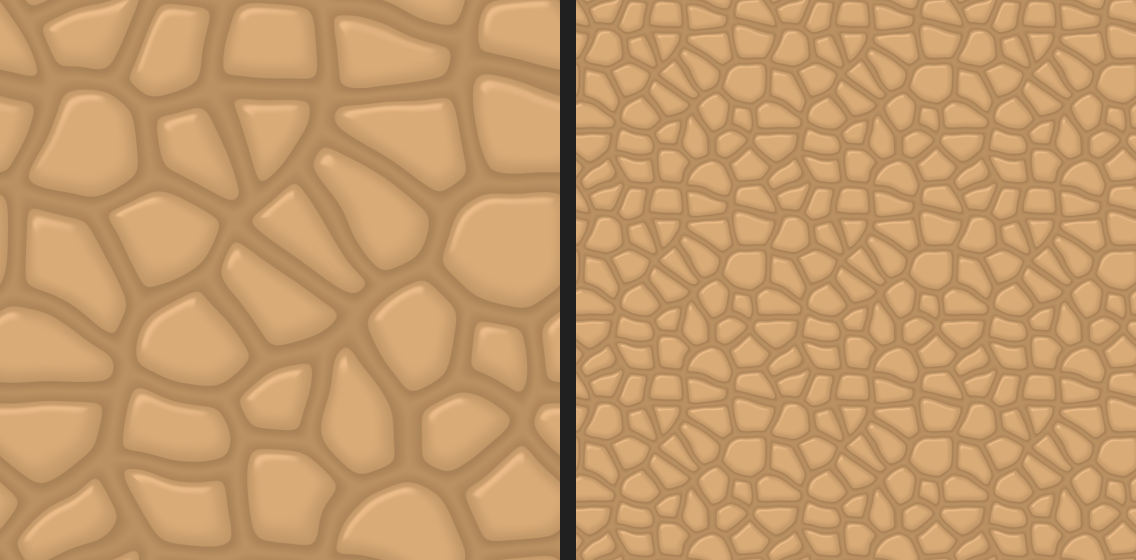
Left: one tile. Right: repeated 3 by 3.
This texture is drawn by a WebGL 2 fragment shader. Its source:

```glsl
#version 300 es
precision highp float;

// Rounded sandstone pebbles set in darker mortar, tiling in both directions.
// Wrapped Voronoi cells are inset by a softened distance to their borders,
// then shaded with a rim gradient, an upper-left highlight and a contact shadow.

uniform vec2 u_resolution;
out vec4 fragColor;

const vec2 GRID = vec2(5.0, 6.0);

vec2 hash22(vec2 p) {
    vec3 q = fract(p.xyx * vec3(0.1031, 0.1030, 0.0973));
    q += dot(q, q.yzx + 33.33);
    return fract((q.xx + q.yz) * q.zy);
}

// Smooth two-channel noise that repeats every `period` lattice cells.
vec2 wrappedNoise(vec2 p, float period) {
    vec2 i = floor(p), f = fract(p);
    vec2 s = f * f * f * (f * (f * 6.0 - 15.0) + 10.0);
    vec2 a = hash22(mod(i, period) + 71.0);
    vec2 b = hash22(mod(i + vec2(1.0, 0.0), period) + 71.0);
    vec2 c = hash22(mod(i + vec2(0.0, 1.0), period) + 71.0);
    vec2 d = hash22(mod(i + 1.0, period) + 71.0);
    return mix(mix(a, b, s.x), mix(c, d, s.x), s.y) - 0.5;
}

// Jittered stone centre of a grid cell, in canvas units.
vec2 stoneCentre(vec2 cell) {
    vec2 jitter = hash22(mod(cell, GRID) + 13.0) - 0.5;
    return (cell + 0.5 + 0.84 * jitter) / GRID;
}

// Returns the outward direction in xy and the softened border distance in z.
vec3 stoneBorder(vec2 p) {
    vec2 home = floor(p * GRID);
    vec2 nearest = vec2(0.0);
    float best = 1e3;
    for (int y = -2; y <= 2; y++)
    for (int x = -2; x <= 2; x++) {
        vec2 toCentre = stoneCentre(home + vec2(x, y)) - p;
        float dist = dot(toCentre, toCentre);
        if (dist < best) {
            best = dist;
            nearest = toCentre;
        }
    }

    // Exponential blending of the bisector distances rounds the corners.
    const float ROUNDING = 0.008;
    vec2 outward = vec2(0.0);
    float total = 0.0;
    for (int y = -3; y <= 3; y++)
    for (int x = -3; x <= 3; x++) {
        vec2 toCentre = stoneCentre(home + vec2(x, y)) - p;
        vec2 across = toCentre - nearest;
        if (dot(across, across) < 1e-6) continue;
        vec2 dir = normalize(across);
        float weight = exp(-dot(0.5 * (toCentre + nearest), dir) / ROUNDING);
        outward += weight * dir;
        total += weight;
    }
    return vec3(outward / max(length(outward), 1e-6), -ROUNDING * log(total));
}

void main() {
    vec2 uv = gl_FragCoord.xy / u_resolution;
    vec2 warped = uv + 0.026 * wrappedNoise(uv * 9.0, 9.0);
    vec3 border = stoneBorder(warped);
    float inset = border.z - 0.018;
    float facing = dot(border.xy, normalize(vec2(-0.5, 0.87)));

    // Mortar, darkened where it meets a stone
    float shadow = 1.0 - smoothstep(-0.002, 0.021, -inset);
    shadow *= 0.85 - 0.15 * facing;
    vec3 mortar = mix(vec3(0.73, 0.569, 0.384), vec3(0.655, 0.502, 0.335), shadow);

    // Stone body, with a wider dark rim on the side away from the light
    float rim = smoothstep(-0.006, 0.031 - 0.008 * facing, inset);
    vec3 stone = mix(vec3(0.755, 0.588, 0.402), vec3(0.85, 0.67, 0.465), rim);

    // Soft bright strip just inside the lit edges
    float strip = smoothstep(0.006, 0.012, inset) * (1.0 - smoothstep(0.012, 0.024, inset));
    stone += vec3(0.1, 0.09, 0.09) * strip * smoothstep(0.5, 0.9, facing);

    float edge = max(0.0012, 0.8 / min(u_resolution.x, u_resolution.y));
    fragColor = vec4(mix(mortar, stone, smoothstep(-edge, edge, inset)), 1.0);
}
```
